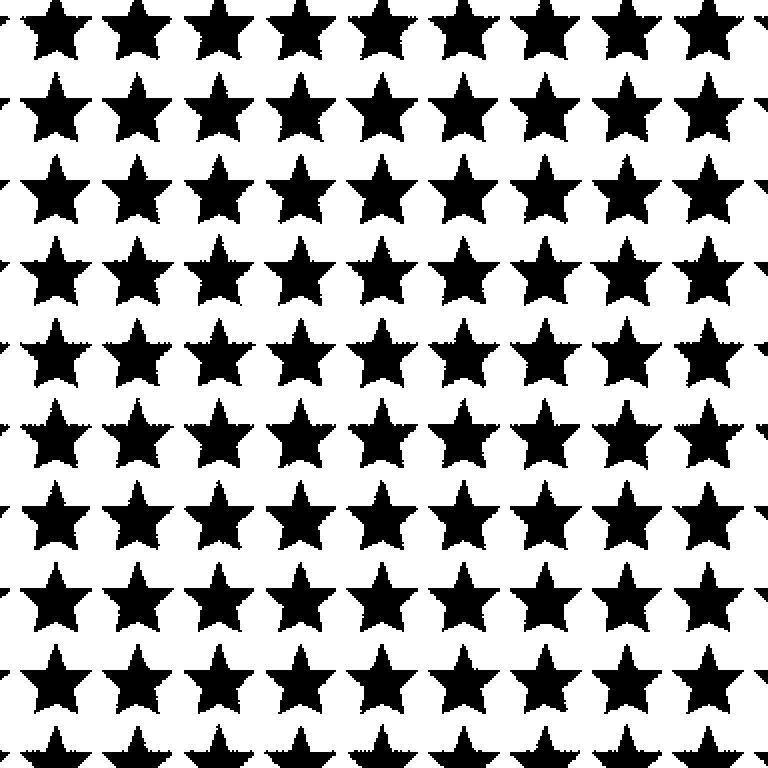
Give the GLSL for this pattern, as a three.js fragment shader.

```glsl
// Grid of black five-pointed stars with slightly rough, stepped edges on white.
#define PITCH vec2(0.1062, 0.1063)   // tile size in canvas units
#define ORIGIN vec2(0.0729, 0.0052)  // centre of the lower left star
#define ROUNDING 0.017               // corner radius in tile units
#define GRAIN_CELLS 384.0            // edge steps across the canvas
#define ROUGHNESS 0.014              // edge wear in tile units
#define INK vec3(0.0)
#define PAPER vec3(1.0)

varying vec2 vUv;

float hash(vec2 p) {
  vec3 q = fract(vec3(p.xyx) * 0.1031);
  q += dot(q, q.yzx + 33.33);
  return fract((q.x + q.y) * q.z);
}

// Adds one outline edge: nearest distance and inside/outside sign
void addEdge(vec2 p, vec2 a, vec2 b, inout float dist, inout float side) {
  vec2 ab = b - a;
  vec2 ap = p - a;
  dist = min(dist, length(ap - ab * clamp(dot(ap, ab) / dot(ab, ab), 0.0, 1.0)));
  bool spans = (a.y > p.y) != (b.y > p.y);
  if (spans && ap.x < ap.y * ab.x / ab.y) side = -side;
}

// Signed distance to a star, mirrored about its vertical axis
float starDistance(vec2 p) {
  p.x = abs(p.x);
  vec2 top = vec2(0.0, 0.457);
  vec2 shoulder = vec2(0.110, 0.141);
  vec2 arm = vec2(0.419, 0.137);
  vec2 waist = vec2(0.196, -0.0735);
  vec2 foot = vec2(0.251, -0.365);
  vec2 notch = vec2(0.0, -0.245);
  float dist = 1.0;
  float side = 1.0;
  addEdge(p, top, shoulder, dist, side);
  addEdge(p, shoulder, arm, dist, side);
  addEdge(p, arm, waist, dist, side);
  addEdge(p, waist, foot, dist, side);
  addEdge(p, foot, notch, dist, side);
  return dist * side - ROUNDING;
}

// Ink in one grain cell: 1 inside a star, 0 outside
float cellInk(vec2 cell) {
  vec2 uv = (cell + 0.5) / GRAIN_CELLS;
  vec2 tile = fract((uv - ORIGIN) / PITCH + 0.5) - 0.5;
  float wear = (hash(cell) - 0.5) * ROUGHNESS;
  return step(starDistance(tile) + wear, 0.0);
}

void main() {
  // Blend neighbouring cells only across their shared, antialiased border
  vec2 grain = vUv * GRAIN_CELLS - 0.5;
  vec2 cell = floor(grain);
  vec2 footprint = clamp(fwidth(grain), 0.001, 1.0);
  vec2 blend = clamp((grain - cell - 0.5) / footprint + 0.5, 0.0, 1.0);

  float ink = 0.0;
  for (int j = 0; j < 2; j++) {
    for (int i = 0; i < 2; i++) {
      vec2 corner = vec2(float(i), float(j));
      vec2 weight = mix(1.0 - blend, blend, corner);
      ink += weight.x * weight.y * cellInk(cell + corner);
    }
  }
  gl_FragColor = vec4(mix(PAPER, INK, ink), 1.0);
}
```
